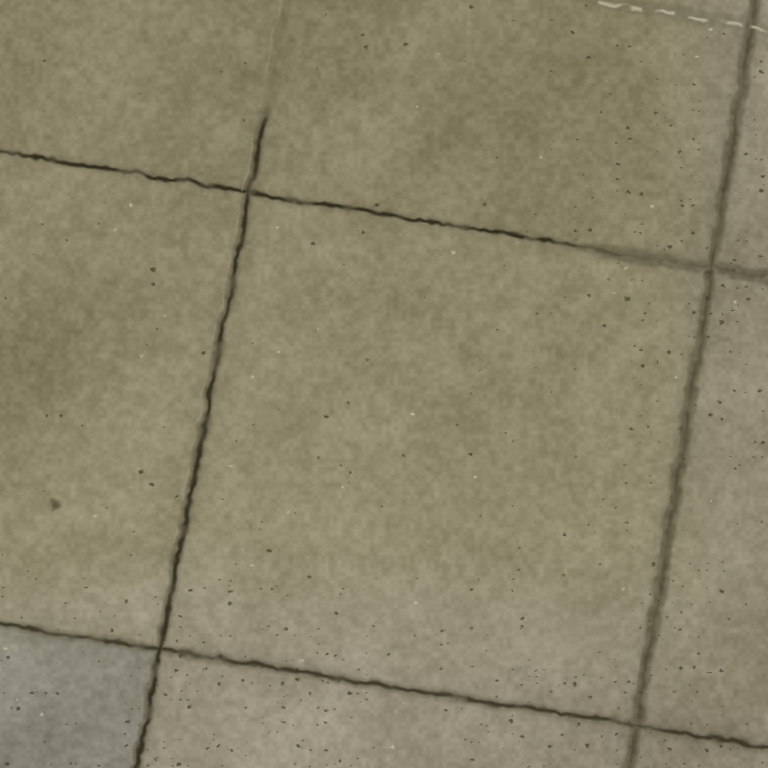
Give the GLSL for this texture, as a Shadertoy shader.

```glsl
// Worn olive-grey paving slabs in tilted perspective, with dirty joints, mottling and pits.

float hash(vec2 p) {
    vec3 q = fract(vec3(p.xyx) * 0.1031);
    q += dot(q, q.yzx + 33.33);
    return fract((q.x + q.y) * q.z);
}

float noise(vec2 p) {
    vec2 i = floor(p), f = fract(p);
    f = f * f * (3.0 - 2.0 * f);
    return mix(mix(hash(i), hash(i + vec2(1, 0)), f.x),
               mix(hash(i + vec2(0, 1)), hash(i + vec2(1, 1)), f.x), f.y);
}

float fbm(vec2 p) {
    float sum = 0.0, amp = 0.5;
    for (int k = 0; k < 5; k++) {
        sum += amp * noise(p);
        p = mat2(1.6, 1.2, -1.2, 1.6) * p + 7.3;
        amp *= 0.5;
    }
    return sum;
}

// 1 inside the half width w, falling to 0 over the softness s
float band(float d, float w, float s) {
    return 1.0 - smoothstep(w - s, w + s, abs(d));
}

// Irregular specks, at most one per cell; chance sets how many cells hold one
float specks(vec2 p, float cells, float chance, float px) {
    vec2 q = p * cells, id = floor(q);
    vec2 centre = 0.3 + 0.4 * vec2(hash(id + 11.0), hash(id + 47.0));
    vec2 d = fract(q) - centre;
    d += 0.16 * (vec2(noise(q * 5.0), noise(q * 5.0 + 31.0)) - 0.5);
    float radius = mix(0.07, 0.18, hash(id + 83.0));
    return step(hash(id), chance) * band(length(d * vec2(1.0, 1.3)), radius, 0.05 + px * cells);
}

void mainImage(out vec4 fragColor, in vec2 fragCoord) {
    vec2 p = fragCoord / iResolution.xy;
    float px = 0.7 / iResolution.y;

    // Slab coordinates: joints lie on whole numbers, the upper row is shorter
    vec2 g = vec2((p.x - 0.178 - 0.195 * p.y) / (0.641 - 0.03 * p.y),
                  (p.y - 0.1875 + 0.16 * p.x) / (0.6155 - 0.004 * p.x));
    float rowScale = g.y > 1.0 ? 0.53 : 1.0;
    if (g.y > 1.0) g.y = 1.0 + (g.y - 1.0) / rowScale;
    vec2 slab = floor(g), joint = round(g);
    vec2 d = (g - joint) * vec2(0.615, 0.605 * rowScale);
    d += 0.005 * (vec2(noise(p * 45.0), noise(p * 45.0 + 19.0)) - 0.5);
    d += 0.003 * (vec2(noise(p * 130.0), noise(p * 130.0 + 53.0)) - 0.5);

    // Slab surface: diagonal clouds, darker upper left, fine grain
    vec2 diagonal = vec2(dot(p, vec2(0.75, 0.66)) * 2.5, dot(p, vec2(-0.66, 0.75)) * 5.0);
    float clouds = fbm(diagonal + 3.1) - 0.48;
    float shade = 0.17 * clouds + 0.06 * (fbm(p * 18.0) - 0.48);
    shade -= 0.045 * exp(-7.0 * dot(p - vec2(0.15, 0.9), p - vec2(0.15, 0.9)));
    shade -= 0.045 * exp(-22.0 * dot(p - vec2(0.52, 0.6), p - vec2(0.52, 0.6)));
    shade += 0.055 * (noise(p * 95.0) - 0.5) + 0.05 * (noise(p * 190.0 + 5.0) - 0.5);
    shade += 0.02 * (hash(slab + 4.0) - 0.5);
    vec3 col = vec3(0.565, 0.535, 0.425) + shade;

    // Greyer cast towards the bottom and the right edge
    float grey = 1.0 - smoothstep(0.02, 0.35, p.y - 0.15 * clouds);
    grey = max(grey, 0.7 * smoothstep(0.8, 1.0, p.x));
    col += grey * vec3(-0.005, -0.005, 0.03);
    if (slab.x < 0.0 && slab.y < 0.0) col += vec3(-0.035, -0.015, 0.005);

    // Pits gather low on the slabs and on the right; pale flecks are rare
    float wear = max(1.0 - smoothstep(0.1, 0.32, p.y), 0.7 * smoothstep(0.55, 0.95, p.x));
    float chance = 0.015 + 0.17 * wear * smoothstep(0.3, 0.7, noise(p * 9.0));
    float pits = max(specks(p, 58.0, chance, px), 0.7 * specks(p + 0.37, 95.0, chance * 0.8, px));
    col = mix(col, vec3(0.27, 0.25, 0.18), 0.75 * pits);
    col = mix(col, vec3(0.76, 0.74, 0.64), 0.7 * specks(p + 0.71, 62.0, 0.008, px));
    float stain = length(p - vec2(0.071, 0.342)) + 0.008 * (noise(p * 120.0) - 0.5);
    col = mix(col, vec3(0.28, 0.26, 0.19), 0.7 * band(stain, 0.007, 0.004));

    // Joint state: x for the steep joints, y for the flat ones
    float clogged = smoothstep(0.83, 0.87, p.y);
    float faded = smoothstep(0.7, 0.84, p.x);
    bool left = joint.x < 0.5, top = joint.y > 1.5, middle = joint.y > 0.5;
    vec2 core = vec2(left ? 0.85 * (1.0 - clogged) : 0.3,
                     top ? 0.0 : middle ? 0.95 * (1.0 - 0.85 * faded) : 0.75);
    vec2 dirt = vec2(left ? mix(0.6, 0.2, clogged) : 0.68,
                     top ? 0.25 : middle ? mix(0.35, 0.6, faded) : 0.5);
    vec2 dirtWidth = vec2(left ? 0.0065 : 0.0085, middle ? mix(0.005, 0.009, faded) : 0.006);

    // Soft grime, filled groove and dark crack
    vec2 halo = exp(-abs(d) / 0.012) * dirt;
    col *= 1.0 - 0.17 * max(halo.x, halo.y);
    vec2 groove = dirt * vec2(band(d.x, dirtWidth.x, 0.004), band(d.y, dirtWidth.y, 0.004));
    vec3 grime = vec3(0.37, 0.345, 0.265) + 0.1 * (noise(p * 150.0) - 0.5);
    col = mix(col, grime, max(groove.x, groove.y));
    float breaks = 0.45 + 0.55 * smoothstep(0.2, 0.6, noise(p * 55.0 + 9.0));
    vec2 crack = core * vec2(band(d.x - 0.001, 0.0027, 0.0015 + px), band(d.y, 0.0024, 0.0014 + px));
    col = mix(col, vec3(0.17, 0.155, 0.10), breaks * max(crack.x, crack.y));

    // Chipped pale rims beside the joints
    float rim = band(d.x + 0.008, 0.0015, 0.002) * (left ? 0.25 : 0.15);
    rim = max(rim, band(d.y + 0.003, 0.002, 0.002) * (top ? 0.9 : 0.12));
    col = mix(col, vec3(0.72, 0.69, 0.60), rim * smoothstep(0.35, 0.7, noise(p * 70.0)));

    fragColor = vec4(clamp(col, 0.0, 1.0), 1.0);
}
```
